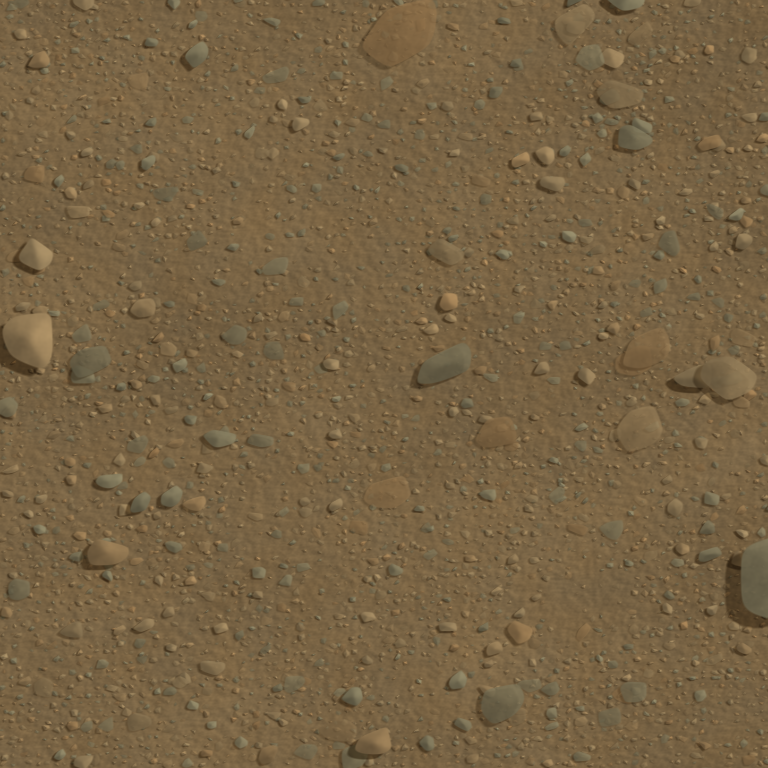
Give the GLSL for this texture, as a three.js fragment shader.

```glsl
// Dry gravelly soil: brown ground with fine gritty relief, strewn with angular stones.
// Stones are rounded convex polygons scattered on jittered grids, from grit up to slabs;
// each has facets lit from the upper right and drops a short shadow to the lower left.

varying vec2 vUv;

const float TAU = 6.28319;
const float EDGE_BLUR = 0.0016;
const vec2 LIGHT_DIR = vec2(0.83, 0.55);
const vec3 SOIL = vec3(0.472, 0.388, 0.266);
const vec3 SHADOW_TINT = vec3(0.58, 0.53, 0.44);
const vec3 TAN_STONE = vec3(0.525, 0.448, 0.320);
const vec3 RUST_STONE = vec3(0.555, 0.435, 0.285);
const vec3 GREY_STONE = vec3(0.465, 0.437, 0.335);

float hash(vec2 p) {
  vec3 q = fract(p.xyx * 0.1031);
  q += dot(q, q.yzx + 33.33);
  return fract((q.x + q.y) * q.z);
}

float cornerSlope(vec2 corner, vec2 offset) {
  float angle = TAU * hash(corner);
  return dot(vec2(cos(angle), sin(angle)), offset);
}

float gradientNoise(vec2 p) {
  vec2 i = floor(p);
  vec2 f = p - i;
  vec2 u = f * f * f * (f * (f * 6.0 - 15.0) + 10.0);
  float bottom = mix(cornerSlope(i, f),
                     cornerSlope(i + vec2(1.0, 0.0), f - vec2(1.0, 0.0)), u.x);
  float top = mix(cornerSlope(i + vec2(0.0, 1.0), f - vec2(0.0, 1.0)),
                  cornerSlope(i + vec2(1.0, 1.0), f - vec2(1.0, 1.0)), u.x);
  return mix(bottom, top, u.y);
}

float fbm(vec2 p) {
  float sum = 0.0;
  float amplitude = 1.0;
  for (int i = 0; i < 3; i++) {
    sum += amplitude * gradientNoise(p);
    p = p * 2.03 + 17.3;
    amplitude *= 0.6;
  }
  return sum;
}

// Rounded polygon: x is the signed distance, y the facet brightness from -1 to 1.
vec2 stoneShape(vec2 p, float radius, vec2 seed) {
  float total = 0.0;
  float lit = 0.0;
  for (int k = 0; k < 6; k++) {
    vec2 key = seed + float(k) * vec2(7.1, 3.7);
    float angle = TAU * (float(k) + 0.8 * hash(key)) / 6.0;
    vec2 normal = vec2(cos(angle), sin(angle));
    float side = dot(p, normal) / radius - mix(0.7, 1.15, hash(key + 51.3));
    float weight = exp(8.0 * min(side, 4.0));
    total += weight;
    lit += weight * dot(normal, LIGHT_DIR);
  }
  return vec2(radius * log(total) / 8.0, lit / total);
}

float coverage(float dist, float blur) {
  return 1.0 - smoothstep(-blur, blur, dist);
}

vec3 stoneColor(vec2 id, float greyShare) {
  vec3 warm = mix(TAN_STONE, RUST_STONE, pow(hash(id + 61.7), 2.5));
  vec3 color = mix(warm, GREY_STONE, step(hash(id + 73.9), greyShare));
  return color * mix(0.92, 1.09, hash(id + 87.1));
}

// Lays one size class of stones, with their shadows, over the ground.
vec3 scatterStones(vec3 ground, vec2 uv, float cells, float share, float greyShare, float seed) {
  vec2 p = uv * cells;
  float blur = EDGE_BLUR * cells;
  float mottle = fbm(uv * 45.0 + seed);
  for (int j = -1; j <= 1; j++) {
    for (int i = -1; i <= 1; i++) {
      vec2 cell = floor(p) + vec2(float(i), float(j));
      vec2 id = cell + seed;
      float cluster = 1.0 + 1.3 * gradientNoise(cell / cells * 7.0 + seed);
      if (hash(id) > share * cluster) continue;

      vec2 center = cell + mix(vec2(0.2), vec2(0.8), vec2(hash(id + 11.3), hash(id + 23.9)));
      float radius = mix(0.19, 0.44, pow(hash(id + 37.1), 2.0));
      float tilt = 1.1 * (hash(id + 41.7) - 0.4);
      mat2 turn = mat2(cos(tilt), -sin(tilt), sin(tilt), cos(tilt));
      vec2 squash = vec2(1.0, mix(1.1, 1.9, hash(id + 47.3)));
      float height = hash(id + 53.1);

      vec2 local = p - center;
      vec2 drop = LIGHT_DIR * radius * mix(0.12, 0.5, height);
      vec2 body = stoneShape(turn * local * squash, radius, id);
      vec2 shadow = stoneShape(turn * (local + drop) * squash, radius, id);

      float shade = coverage(shadow.x, blur * 1.3) * mix(0.3, 0.95, height);
      ground *= mix(vec3(1.0), SHADOW_TINT, shade);
      float light = 1.0 + mix(0.08, 0.24, height) * body.y + 0.07 * mottle;
      vec3 color = stoneColor(id, greyShare) * light;
      ground = mix(ground, color, coverage(body.x, blur) * mix(0.6, 1.0, height));
    }
  }
  return ground;
}

// Soil with broad stains and fine grains shaded by their slope to the light.
vec3 soilColor(vec2 uv) {
  float stains = fbm(uv * vec2(3.0, 5.5) + 4.7);
  vec2 grainPos = uv * vec2(62.0, 80.0);
  float relief = fbm(grainPos) - fbm(grainPos + LIGHT_DIR * 0.35);
  float warmth = gradientNoise(uv * 19.0 + 31.0);
  vec3 color = SOIL * (1.0 + 0.09 * stains + 0.13 * relief);
  return color + vec3(0.012, 0.0, -0.012) * warmth;
}

// Soil first, then five layers from grit to slabs.
void main() {
  vec3 color = soilColor(vUv);
  for (int layer = 0; layer < 5; layer++) {
    float size = float(layer);
    float cells = 90.0 * pow(0.52, size);
    float share = 0.68 * pow(0.62, size);
    color = scatterStones(color, vUv, cells, share, 0.2 + 0.1 * size, 13.0 + 29.0 * size);
  }
  gl_FragColor = vec4(color, 1.0);
}
```
